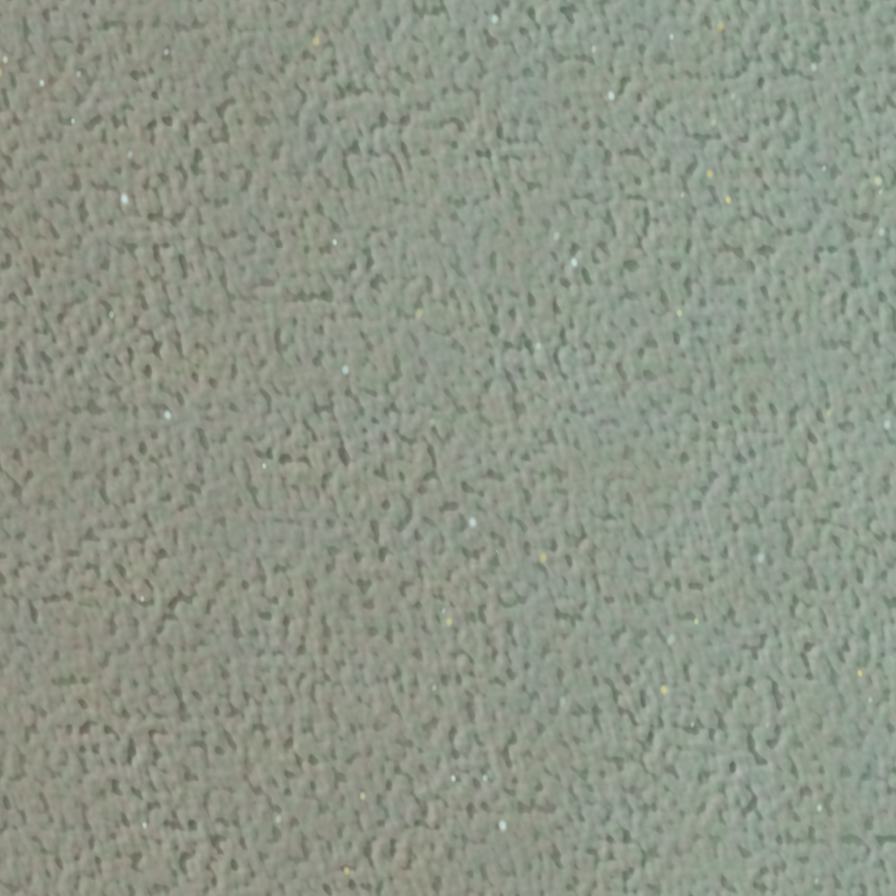
Reproduce this texture procedurally as a WebGL 2 fragment shader.

```glsl
#version 300 es
precision highp float;
// Pitted grey-green coating: layered gradient noise forms shallow bumps lit
// from one side with darker pits, over a slow drift from warm grey to green.
// A jittered grid scatters a few small pale and yellow glints.

uniform vec2 u_resolution;
out vec4 fragColor;

const vec3 WARM_GREY = vec3(0.548, 0.552, 0.495);
const vec3 SAGE = vec3(0.560, 0.615, 0.562);
const vec3 GLINT_COOL = vec3(0.80, 0.90, 0.88);
const vec3 GLINT_YELLOW = vec3(0.86, 0.82, 0.55);

vec3 hash3(vec2 p) {
    vec3 q = fract(vec3(p.xyx) * vec3(0.1031, 0.1030, 0.0973));
    q += dot(q, q.yxz + 33.33);
    return fract((q.xxy + q.yzz) * q.zyx);
}

float cornerSlope(vec2 cell, vec2 offset) {
    float angle = 6.28318 * hash3(cell + 57.0).x;
    return dot(vec2(cos(angle), sin(angle)), offset);
}

float gradientNoise(vec2 p) {
    vec2 i = floor(p), f = p - i;
    vec2 w = f * f * f * (f * (f * 6.0 - 15.0) + 10.0);
    vec2 e = vec2(1.0, 0.0);
    float low = mix(cornerSlope(i, f), cornerSlope(i + e.xy, f - e.xy), w.x);
    float high = mix(cornerSlope(i + e.yx, f - e.yx), cornerSlope(i + e.xx, f - e.xx), w.x);
    return mix(low, high, w.y);
}

// Bump height: grains a little taller than wide, leaning to the left
float grainHeight(vec2 p) {
    vec2 leaning = vec2(p.x + 0.25 * p.y, p.y * 0.78);
    return gradientNoise(leaning * 72.0) + 0.5 * gradientNoise(leaning * 118.0 + 31.7);
}

// Brightness offset from side light and pits
float reliefTone(vec2 p, vec2 lightStep) {
    float height = grainHeight(p);
    float slope = height - grainHeight(p + lightStep);
    float pit = smoothstep(0.08, 0.50, -height);
    return 0.105 * slope - 0.090 * pit + 0.018;
}

// Scattered glints; returns colour in rgb and coverage in a
vec4 glints(vec2 p, float cells, float density) {
    vec4 result = vec4(0.0);
    vec2 home = floor(p * cells);
    for (int y = -1; y <= 1; y++) {
        for (int x = -1; x <= 1; x++) {
            vec2 cell = home + vec2(x, y);
            vec3 place = hash3(cell + 11.0);
            vec3 look = hash3(cell + 203.0);
            vec2 d = p * cells - cell - place.xy;
            d = vec2(d.x + 0.3 * (look.x - 0.5) * d.y, d.y * 0.72);
            float radius = mix(0.10, 0.19, look.y);
            float spot = 1.0 - smoothstep(0.25 * radius, 1.4 * radius, length(d));
            float cover = spot * step(place.z, density) * mix(0.45, 1.0, look.x);
            vec3 tint = mix(GLINT_COOL, GLINT_YELLOW, smoothstep(0.45, 0.95, look.z));
            if (cover > result.a) result = vec4(tint, cover);
        }
    }
    return result;
}

void main() {
    vec2 p = gl_FragCoord.xy / min(u_resolution.x, u_resolution.y);

    // Slow colour drift across the sheet
    float drift = 0.85 * p.x + 0.25 * p.y + 0.18 * gradientNoise(p * 3.0 + 8.0);
    vec3 color = mix(WARM_GREY, SAGE, smoothstep(0.05, 1.05, drift));
    color += 0.014 * gradientNoise(p * 7.0 + 4.0);

    // Relief, stronger in some patches than in others
    float strength = clamp(1.0 + 0.7 * gradientNoise(p * 9.0 + 19.0), 0.6, 1.4);
    color += strength * reliefTone(p, vec2(-0.0042, 0.0030));
    color += 0.022 * gradientNoise(p * 165.0);

    // Faint pink and green mottling
    color += vec3(0.030, -0.012, 0.014) * gradientNoise(p * 48.0 + 73.0);
    color += vec3(-0.012, 0.0, 0.022) * gradientNoise(p * 16.0 + 41.0);

    // Glints grow more common toward the upper right
    vec4 glint = glints(p, 42.0, mix(0.012, 0.055, smoothstep(0.2, 1.5, p.x + 0.6 * p.y)));
    color = mix(color, glint.rgb, 0.85 * glint.a);

    fragColor = vec4(clamp(color, 0.0, 1.0), 1.0);
}
```
